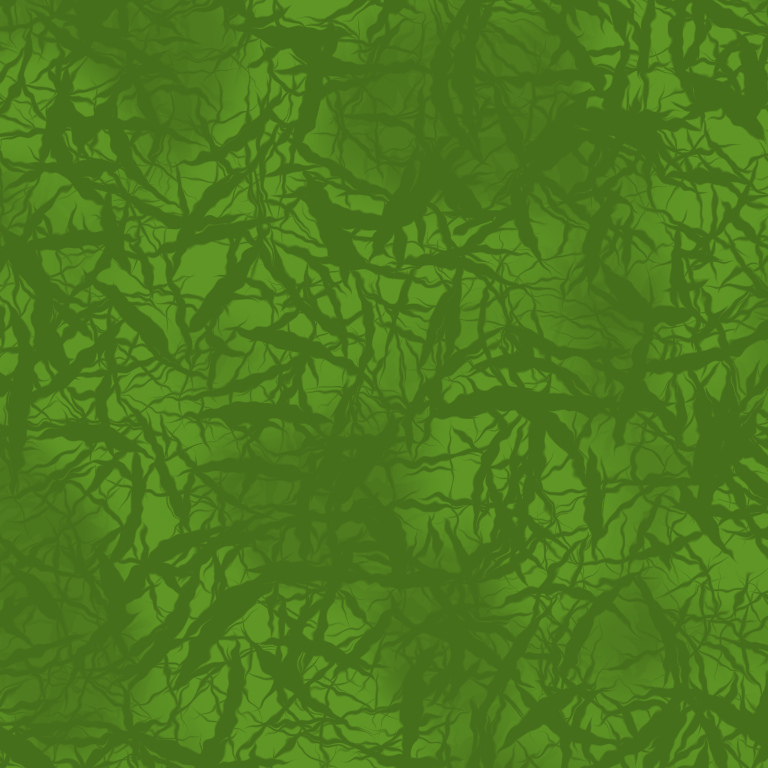
Write a WebGL 1 fragment shader that draws this texture.

```glsl
precision highp float;
// Matted green foliage: bright fill showing through a tangle of dark blades.
// Tapered, bent strokes are scattered over jittered cells at three scales;
// layered sines vary their thickness and fade the fill in broad patches.

uniform vec2 u_resolution;

const vec3 DARK_GREEN = vec3(0.275, 0.437, 0.106);
const vec3 LEAF_GREEN = vec3(0.372, 0.590, 0.146);
const float SOFTNESS = 0.0016;
const int MAX_BLADES = 7;

vec3 hash3(vec3 p) {
  p = fract(p * vec3(0.1031, 0.1030, 0.0973));
  p += dot(p, p.yxz + 33.33);
  return fract((p.xxy + p.yxx) * p.zyx);
}

// Smooth irregular field, roughly -1 to 1
float sineField(vec2 p, float seed) {
  float sum = 0.0;
  vec2 q = p;
  for (int i = 0; i < 4; i++) {
    q = mat2(0.8, 0.6, -0.6, 0.8) * q * 1.25 + seed;
    sum += sin(q.x + 1.3 * sin(q.y * 0.8)) * sin(q.y + seed);
  }
  return sum * 0.5;
}

// Signed distance-like value of one bent blade with pointed ends
float blade(vec2 p, float angle, float halfLength, float halfWidth, float bend) {
  float c = cos(angle);
  float s = sin(angle);
  vec2 q = vec2(c * p.x + s * p.y, c * p.y - s * p.x);
  float t = q.x / halfLength;
  float slope = 2.0 * bend * q.x;
  float offset = abs(q.y + bend * (q.x * q.x - 0.15)) / sqrt(1.0 + slope * slope);
  return offset - halfWidth * (1.0 - t * t);
}

// Coverage by blades scattered around the cells near p
float tangle(vec2 p, float scale, float count, float thickness, float seed) {
  vec2 g = p * scale;
  vec2 home = floor(g);
  float nearest = 1.0;
  for (int y = -1; y <= 1; y++) {
    for (int x = -1; x <= 1; x++) {
      vec2 cell = home + vec2(float(x), float(y));
      float grain = 6.2832 * hash3(vec3(cell + 17.0, seed + 71.0)).x;
      for (int i = 0; i < MAX_BLADES; i++) {
        if (float(i) >= count) break;
        vec3 place = hash3(vec3(cell + 40.0, seed + float(i) * 7.0));
        vec3 form = hash3(vec3(cell + 90.0, seed + float(i) * 11.0 + 3.0));
        float angle = grain + (place.z - 0.5) * 2.8;
        float halfLength = mix(0.45, 0.85, form.x);
        float halfWidth = thickness * mix(0.35, 1.65, form.y * form.y * 1.2);
        float bend = (form.z - 0.5) * 1.2;
        vec2 local = g - cell - place.xy;
        nearest = min(nearest, blade(local, angle, halfLength, halfWidth, bend));
      }
    }
  }
  return 1.0 - smoothstep(-SOFTNESS, SOFTNESS, nearest / scale);
}

void main() {
  vec2 p = gl_FragCoord.xy / min(u_resolution.x, u_resolution.y);

  // Ragged blade edges
  vec2 ragged = p + 0.0035 * vec2(sineField(p * 75.0, 1.7), sineField(p * 75.0, 4.1));

  // Uneven matting and broad patches of faded fill
  float clump = sineField(p * 9.0, 2.3);
  float fade = smoothstep(-0.75, 0.35, sineField(p * 6.0, 5.9));
  float thickness = 0.053 * (1.0 + 0.4 * clump);

  float coarse = tangle(ragged, 7.5, 7.0, thickness, 5.0);
  float fine = tangle(ragged, 15.0, 3.0, thickness, 131.0);
  float glaze = tangle(ragged, 10.0, 4.0, 0.09, 257.0);

  // Translucent blades tint the fill where it is faded
  float fill = mix(0.32, 1.0, fade) * (1.0 - 0.4 * glaze * (1.0 - fade));
  float light = fill * (1.0 - max(coarse, fine));

  gl_FragColor = vec4(mix(DARK_GREEN, LEAF_GREEN, light), 1.0);
}
```
